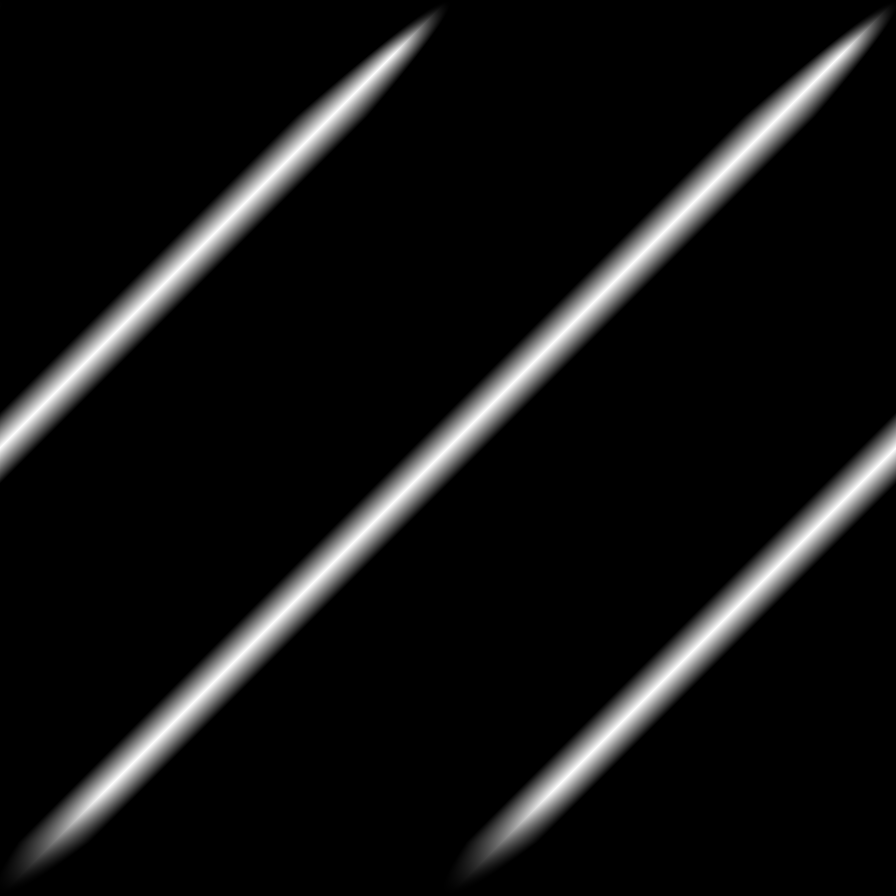
A three.js fragment shader for this pattern:

```glsl
// Soft white diagonal streaks on black, two across and one down.
// Each streak is a linear ridge around a slanted line, repeated with fract;
// it narrows and dims towards the bottom and top edges, so the tile wraps.

#define STREAKS 2.0         // repeats across
#define RISE 1.0            // streak slope: whole tiles across per tile up
#define HALF_WIDTH 0.040    // horizontal reach of the ridge, in canvas units
#define TOP_TAPER 0.13      // height over which the upper tip narrows
#define BOTTOM_TAPER 0.06   // height over which the lower tip narrows
#define TOP_FADE 0.065      // height over which the upper tip dims
#define BOTTOM_FADE 0.125   // height over which the lower tip dims
#define GROUND vec3(0.0)
#define LIGHT vec3(1.0)

varying vec2 vUv;

// Horizontal distance to the nearest slanted centre line
float streakDistance(vec2 p) {
  float phase = (p.x - RISE * p.y) * STREAKS;
  return abs(fract(phase + 0.5) - 0.5) / STREAKS;
}

// Rounded narrowing of the streak at both tips
float tipWidth(float y) {
  float lower = clamp(y / BOTTOM_TAPER, 0.0, 1.0);
  float upper = clamp((1.0 - y) / TOP_TAPER, 0.0, 1.0);
  return HALF_WIDTH * sqrt(lower * upper);
}

// Dimming of the streak at both tips
float tipFade(float y) {
  return smoothstep(0.0, BOTTOM_FADE, y) * smoothstep(0.0, TOP_FADE, 1.0 - y);
}

void main() {
  float width = max(tipWidth(vUv.y), 0.0001);
  float ridge = max(1.0 - streakDistance(vUv) / width, 0.0);
  gl_FragColor = vec4(mix(GROUND, LIGHT, ridge * tipFade(vUv.y)), 1.0);
}
```
